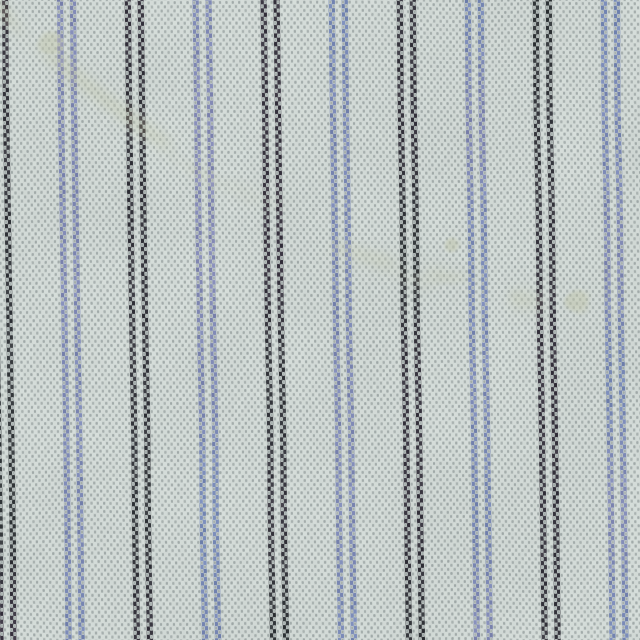
Write a WebGL 2 fragment shader that draws this texture.

```glsl
#version 300 es
precision highp float;
// Pale plain-weave cotton with alternating black and blue double pinstripes, lightly stained.
uniform vec2 u_resolution;
out vec4 outColor;

const float PI = 3.14159265;
const float STRIPE_STEP = 0.1062;    // from a black pair to the next blue pair
const float THREADS_PER_STEP = 21.0;
const float PICKS = 156.0;           // weft rows over the canvas height
const float FIRST_STRIPE = -0.0028;  // first black pair, at the top edge
const float LEAN = 0.0143;           // sideways drift from top to bottom
const float WOBBLE = 0.0014;
const float LINE_OFFSET = 2.0;       // pair centre to line centre, in threads
const float LINE_HALF_WIDTH = 1.0;   // in threads

const vec3 COTTON = vec3(0.825, 0.855, 0.842);
const vec3 WEAVE_SHADOW = vec3(0.635, 0.670, 0.665);
const vec3 BLACK_PLUM = vec3(0.215, 0.190, 0.245);
const vec3 BLACK_GREEN = vec3(0.185, 0.205, 0.215);
const vec3 BLUE = vec3(0.400, 0.485, 0.690);
const vec3 BLUE_VIOLET = vec3(0.470, 0.485, 0.680);
const vec3 STAIN = vec3(0.755, 0.775, 0.670);

// Stain spots: centre and radius.
const vec3 SPOTS[3] = vec3[3](
    vec3(0.080, 0.930, 0.023), vec3(0.705, 0.617, 0.016), vec3(0.902, 0.531, 0.023));

float hash(vec2 p) {
    vec3 q = fract(vec3(p.xyx) * 0.1031);
    q += dot(q, q.yzx + 33.33);
    return fract((q.x + q.y) * q.z);
}

float noise(vec2 p) {
    vec2 cell = floor(p);
    vec2 f = fract(p);
    f = f * f * (3.0 - 2.0 * f);
    return mix(mix(hash(cell), hash(cell + vec2(1, 0)), f.x),
               mix(hash(cell + vec2(0, 1)), hash(cell + vec2(1, 1)), f.x), f.y);
}

// Faint patchy crease running down from the upper left, plus the spots.
float stainAmount(vec2 uv) {
    float creaseY = 0.985 - 0.93 * uv.x + 0.46 * uv.x * uv.x;
    float crease = exp(-pow((uv.y - creaseY) / 0.019, 2.0));
    crease *= 1.0 - smoothstep(0.80, 0.88, uv.x);
    float amount = 0.55 * crease * smoothstep(0.25, 0.75, noise(uv * 17.0));
    for (int i = 0; i < 3; i++) {
        float ragged = 0.75 + 0.5 * noise(uv * 55.0);
        float reach = length(uv - SPOTS[i].xy) / (SPOTS[i].z * ragged);
        amount = max(amount, 0.8 * (1.0 - smoothstep(0.45, 1.15, reach)));
    }
    return amount;
}

void main() {
    vec2 uv = gl_FragCoord.xy / u_resolution;

    // Cloth coordinates in threads across and picks up, slightly uneven.
    float drift = LEAN * (1.0 - uv.y) + WOBBLE * (noise(uv * vec2(3.0, 6.0)) - 0.5);
    float steps = (uv.x - FIRST_STRIPE - drift) / STRIPE_STEP;
    float thread = steps * THREADS_PER_STEP;
    float pick = uv.y * PICKS + 0.9 * noise(uv * vec2(7.0, 5.0));
    thread += 0.16 * (noise(vec2(thread * 0.3, pick * 0.6)) - 0.5);

    // Over-under interlacing: positive where the warp lies on top.
    float weave = sin(PI * thread) * sin(PI * pick);
    float grain = hash(floor(vec2(thread, pick)));
    float cloud = noise(uv * 9.0 + 20.0);

    // Ground cloth with staggered shadow dots.
    float dots = smoothstep(-0.15, 0.95, -weave) * (0.75 + 0.35 * grain);
    vec3 color = mix(COTTON, WEAVE_SHADOW, dots);

    // Alternating black and blue pairs; each line zigzags over two threads.
    float stripe = floor(steps + 0.5);
    float fromPair = abs(steps - stripe) * THREADS_PER_STEP;
    float threadPixel = THREADS_PER_STEP / (STRIPE_STEP * u_resolution.x);
    float soft = max(0.22, 0.6 * threadPixel);
    float line = 1.0 - smoothstep(LINE_HALF_WIDTH - soft, LINE_HALF_WIDTH + soft,
                                  abs(fromPair - LINE_OFFSET));
    float isBlue = mod(stripe, 2.0);
    float tone = noise(vec2(stripe * 5.3, uv.y * 5.0));
    vec3 dye = mix(mix(BLACK_PLUM, BLACK_GREEN, tone), mix(BLUE, BLUE_VIOLET, tone), isBlue);
    dye += 0.07 * (grain - 0.5);
    float floats = smoothstep(-0.55, 0.35, weave);
    float stain = stainAmount(uv);
    float cover = line * floats * mix(0.97, 0.88, isBlue) * (1.0 - 0.3 * stain);

    // Stain the ground, lay the dyed yarn over it, then vary the tone.
    color = mix(color, STAIN, 0.6 * stain);
    color = mix(color, dye + stain * vec3(0.08, 0.04, -0.03), cover);
    color += 0.018 * (cloud - 0.5) + 0.02 * (grain - 0.5);
    outColor = vec4(clamp(color, 0.0, 1.0), 1.0);
}
```
